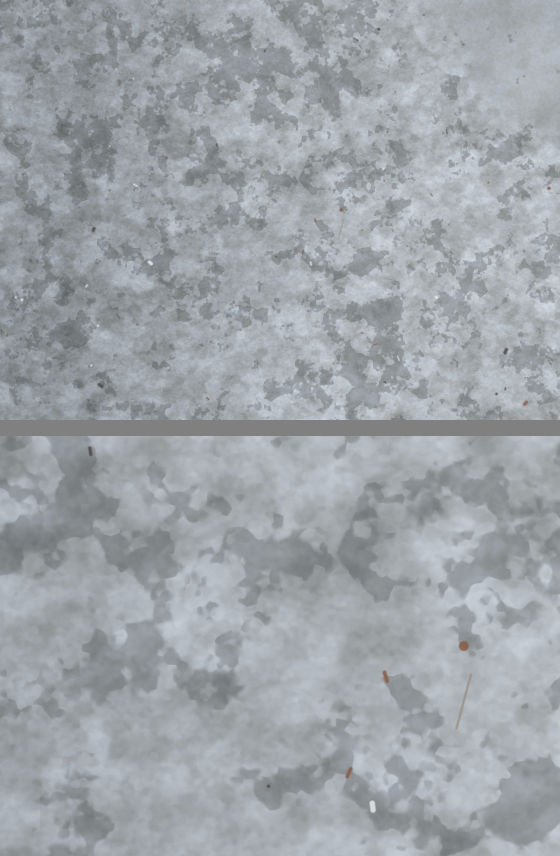
Top: the whole. Bottom: its middle third, enlarged.
Give the GLSL for this texture, as a Shadertoy shader.

```glsl
vec3 hash3(vec2 c) {
    vec3 q = fract(c.xyx * vec3(.1031, .1030, .0973));
    q += dot(q, q.yxz + 33.33);
    return fract((q.xxy + q.yzz) * q.zyx);
}

// Smooth cellular noise, centred on zero
float cells(vec2 p) {
    vec2 id = floor(p), f = p - id;
    float sum = 0., total = 0.;
    for (int y = -1; y <= 1; y++)
    for (int x = -1; x <= 1; x++) {
        vec2 o = vec2(x, y);
        vec3 h = hash3(id + o);
        vec2 d = o + h.xy - f;
        float w = exp(-7. * dot(d, d));
        sum += w * h.z;
        total += w;
    }
    return sum / total - .5;
}

float mottle(vec2 p) {
    float sum = 0., amp = 1.;
    for (int i = 0; i < 4; i++) {
        sum += amp * cells(p);
        p = mat2(.8, .6, -.6, .8) * p * 2.1 + 17.3;
        amp *= .7;
    }
    return sum;
}

float blob(vec2 p, vec2 centre, vec2 size) {
    vec2 d = (p - centre) / size;
    return exp(-dot(d, d));
}

// Scattered grit, chips and fibres
vec3 addDebris(vec3 col, vec2 p, float aspect) {
    float edge = 1.2 / iResolution.y;
    for (int i = 0; i < 46; i++) {
        vec3 place = hash3(vec2(i, 7.));
        vec3 look = hash3(vec2(i, 41.));
        float angle = 6.283 * place.z;
        vec2 dir = vec2(cos(angle), sin(angle));
        vec2 d = p - place.xy * vec2(aspect, 1.);
        bool fibre = i % 15 == 4;
        float halfLength = fibre ? .022 : .005 * look.x * look.x;
        float radius = fibre ? .0009 : .0012 + .0035 * pow(look.y, 4.);
        d -= dir * clamp(dot(d, dir), -halfLength, halfLength);
        vec3 tint = look.z < .38 ? vec3(.53, .36, .28)
                  : look.z < .65 ? vec3(.30, .28, .29) : vec3(.90, .92, .93);
        if (fibre) tint = vec3(.60, .56, .51);
        float cover = 1. - smoothstep(radius - edge, radius + edge, length(d));
        col = mix(col, tint, .85 * cover);
    }
    return col;
}

void mainImage(out vec4 fragColor, in vec2 fragCoord) {
    vec2 p = fragCoord / iResolution.y;
    float aspect = iResolution.x / iResolution.y;
    vec2 uv = vec2(p.x / aspect, p.y);

    // Smoother worn corner at the upper right
    float worn = smoothstep(0., .12, dot(p - vec2(1.04, .86), vec2(.85, .53)))
               * smoothstep(.6, .78, p.y);

    // Dark ragged stains, crowded into a few wide areas
    float density = .3 * cells(p * 4.) - .05
                  + .26 * blob(p, vec2(.68, .71), vec2(.22, .2))
                  + .36 * blob(p, vec2(.92, .31), vec2(.12, .14))
                  + .28 * blob(p, vec2(.72, .06), vec2(.28, .12))
                  - .5 * worn;
    float stain = smoothstep(.14, .40, mottle(p * 17.) + density);

    // Pale bloom over uneven light
    float bloom = mottle(p * vec2(21., 25.) + 60.);
    float light = .615 + .105 * smoothstep(0., .8, uv.x)
                + .05 * cells(p * 2.3 + 9.)
                - .035 * worn * (1. + 2. * cells(p * 7. + 3.))
                - .05 * blob(uv, vec2(0., 0.), vec2(.3, .6));
    light += bloom * mix(.125, .045, worn);
    light -= stain * (.115 + .25 * (light - .66));
    light += .025 * cells(p * 210.);

    vec3 warmGrey = vec3(-.012, .005, .014);
    vec3 blueGrey = vec3(-.027, .002, .034);
    vec3 col = light + mix(warmGrey, blueGrey, clamp(.55 + bloom - .4 * stain, 0., 1.));
    fragColor = vec4(addDebris(col, p, aspect), 1.);
}
```
